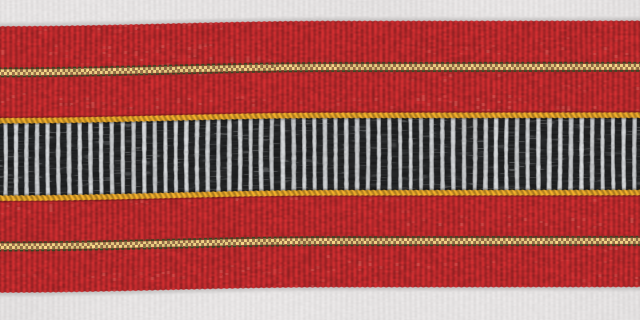
Give the GLSL for this pattern, as a WebGL 1 fragment shader.

```glsl
precision highp float;
// Woven ribbon: ribbed red bands, dashed cords and a barred black centre on white cloth.
uniform vec2 u_resolution;

const float BARS = 60.0;             // pale bars across the canvas
const float BAR_WIDTH = 0.40;        // share of one bar period
const float RIBS = 2.0 * BARS;       // two ribs to each bar
const float MIDDLE = 0.519;          // height of the ribbon axis
const float RIBBON_HALF = 0.416;     // half heights, in canvas heights
const float CORD_OFFSET = 0.272;
const float CORD_HALF = 0.0095;
const float GOLD_OFFSET = 0.121;
const float GOLD_HALF = 0.0085;
const float CENTRE_HALF = 0.115;
const float SAG = 0.017;             // drop of the ribbon at the left end

const vec3 CLOTH = vec3(0.89, 0.88, 0.88);
const vec3 RED = vec3(0.745, 0.165, 0.175);
const vec3 BLACK = vec3(0.135, 0.14, 0.145);
const vec3 PALE = vec3(0.80, 0.81, 0.82);
const vec3 GOLD = vec3(0.90, 0.65, 0.16);
const vec3 CREAM = vec3(0.91, 0.79, 0.50);
const vec3 GREEN = vec3(0.17, 0.27, 0.13);

float hash(vec2 p) {
  p = fract(p * vec2(0.1031, 0.1137));
  p += dot(p, p.yx + 33.33);
  return fract((p.x + p.y) * p.x * 17.0);
}

float noise(vec2 p) {
  vec2 i = floor(p);
  vec2 f = fract(p);
  f = f * f * (3.0 - 2.0 * f);
  return mix(mix(hash(i), hash(i + vec2(1.0, 0.0)), f.x),
             mix(hash(i + vec2(0.0, 1.0)), hash(i + vec2(1.0, 1.0)), f.x), f.y);
}

// Smooth coverage of a band around zero
float band(float d, float halfWidth, float soft) {
  return 1.0 - smoothstep(halfWidth - soft, halfWidth + soft, abs(d));
}

// Rounded rib profile, 0 in the groove and 1 on the crest
float rib(float phase) {
  return 0.5 - 0.5 * cos(6.2832 * phase);
}

void main() {
  float pixel = 1.0 / u_resolution.y;
  float aspect = u_resolution.x / u_resolution.y;
  vec2 p = gl_FragCoord.xy * pixel;
  float u = p.x / aspect;

  // Gentle bend of the ribbon and small wander of the threads
  float bend = -SAG * (1.0 - smoothstep(0.0, 0.52, u));
  float y = p.y - MIDDLE - bend - 0.0025 * (noise(vec2(u * 9.0, 2.0)) - 0.5);
  float side = sign(y);
  float wander = (noise(vec2(u * 24.0, y * 5.0)) - 0.5) * 0.0022;
  float ribPhase = (u + wander) * RIBS;
  float ribId = floor(ribPhase);
  float crest = rib(ribPhase);
  float soft = pixel * 0.8;

  // White cloth
  float weave = noise(vec2(u * RIBS * 2.0, p.y * 190.0));
  float shade = noise(vec2(u * 5.0, p.y * 4.0));
  vec3 col = CLOTH * (0.955 + 0.035 * crest + 0.03 * weave + 0.03 * shade);

  // Red ribbed band with worn pale flecks
  float fibre = noise(vec2(ribPhase * 1.5, y * 150.0));
  vec3 red = RED * (0.84 + 0.20 * crest + 0.17 * (fibre - 0.5));
  float flecks = smoothstep(0.83, 0.98, hash(vec2(ribId, floor(y * 120.0) + 90.0)));
  float wornRow = smoothstep(0.45, 0.8, noise(vec2(u * 4.0, y * 50.0 + 30.0)));
  red = mix(red, vec3(0.83, 0.42, 0.39), flecks * wornRow * 0.45 * crest);
  float edge = RIBBON_HALF + 0.002 * (crest - 0.5);
  col *= 1.0 - 0.13 * (1.0 - smoothstep(0.0, 0.018, abs(y) - edge));
  col = mix(col, red, band(y, edge, soft));

  // Dashed cream cords flanked by green stitches
  float cordY = abs(y) - CORD_OFFSET;
  float row = floor(cordY / CORD_HALF);
  float stitch = rib(ribPhase + 0.5 * mod(row, 2.0));
  float stitchMask = smoothstep(0.25, 0.65, stitch);
  float greenMask = band(cordY, CORD_HALF * 1.65, soft);
  col = mix(col, GREEN, greenMask * (0.30 + 0.60 * stitchMask));
  vec3 cream = mix(CREAM * 0.65, CREAM, stitchMask);
  cream *= 0.92 + 0.16 * hash(vec2(ribId, row + 7.0));
  col = mix(col, cream, band(cordY, CORD_HALF, soft) * (0.72 + 0.28 * stitchMask));

  // Black centre with pale bars, each slightly uneven
  float barPhase = ribPhase * 0.5;
  float barId = floor(barPhase);
  float barX = fract(barPhase) - 0.5;
  float barHalf = 0.5 * BAR_WIDTH * (0.90 + 0.2 * hash(vec2(barId, 3.0)));
  barHalf += 0.035 * (noise(vec2(barId * 7.0, y * 75.0 + 20.0)) - 0.5);
  float barMask = band(barX, barHalf, BARS * pixel / aspect * 0.8);
  float strands = noise(vec2(u * 65.0, y * 230.0 + 70.0));
  vec3 dark = BLACK * (0.75 + 0.5 * strands);
  dark += 0.16 * smoothstep(0.72, 0.95, strands) * noise(vec2(u * 20.0, y * 40.0 + 9.0));
  float barRound = 1.0 - 0.25 * pow(abs(barX) / barHalf, 2.0) * barMask;
  vec3 pale = PALE * barRound * (0.94 + 0.12 * fibre);
  pale *= 0.94 + 0.10 * hash(vec2(barId, 11.0));
  col = mix(col, mix(dark, pale, barMask), band(y, CENTRE_HALF, soft));

  // Twisted gold cords along the centre
  float goldY = abs(y) - GOLD_OFFSET - 0.0015 * (crest - 0.5);
  float twist = rib(ribPhase + goldY * side * 32.0);
  vec3 gold = GOLD * (0.76 + 0.28 * twist + 0.10 * (fibre - 0.5));
  col *= 1.0 - 0.25 * band(goldY, GOLD_HALF * 1.5, GOLD_HALF * 0.4);
  col = mix(col, gold, band(goldY, GOLD_HALF, soft));

  gl_FragColor = vec4(clamp(col, 0.0, 1.0), 1.0);
}
```
